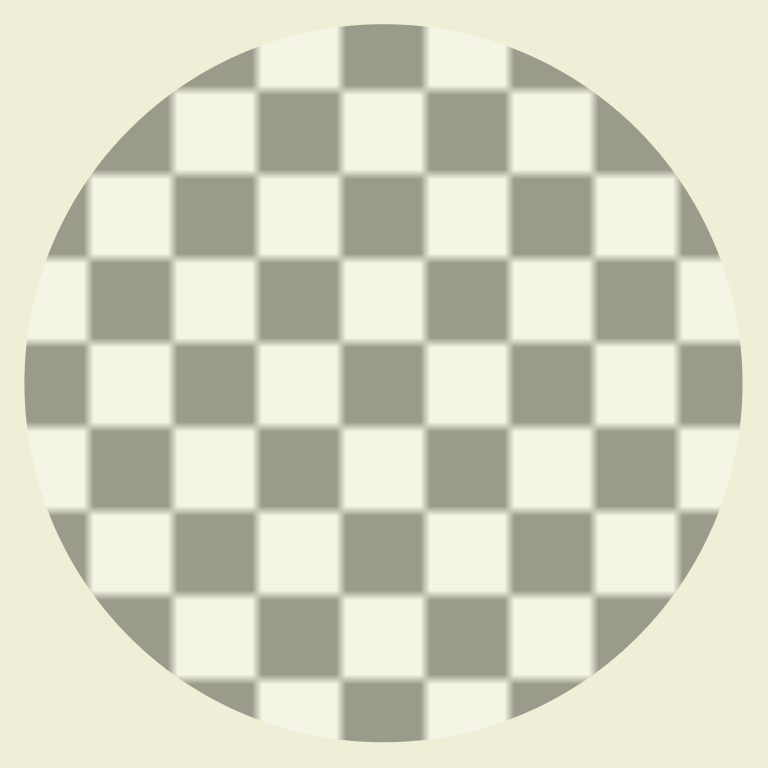
A Shadertoy shader for this pattern:

```glsl
// Soft-edged two-tone checkerboard inside a disc on a pale ground.
#define DISC_CENTER vec2(0.4993, 0.5010)
#define DISC_RADIUS 0.4675
#define GRID_CENTER vec2(0.4990, 0.4990)
#define CELL_SIZE 0.1096
#define EDGE_SOFTNESS 0.0064
#define GROUND_COLOR vec3(0.937, 0.937, 0.847)
#define LIGHT_COLOR vec3(0.957, 0.960, 0.894)
#define DARK_COLOR vec3(0.608, 0.608, 0.545)

// Per axis: +1 in even cells, -1 in odd cells, with a linear ramp between.
vec2 softStripes(vec2 cellPos, float softness) {
    vec2 wrapped = mod(cellPos + 1.0, 2.0) - 1.0;
    return clamp((0.5 - abs(wrapped)) / softness, -1.0, 1.0);
}

// 1 in dark cells, 0 in light cells; the middle cell is dark.
float checker(vec2 uv, float softness) {
    vec2 stripes = softStripes((uv - GRID_CENTER) / CELL_SIZE, softness / CELL_SIZE);
    return 0.5 + 0.5 * stripes.x * stripes.y;
}

void mainImage(out vec4 fragColor, in vec2 fragCoord) {
    // Square canvas units, centred on any aspect ratio
    float canvas = min(iResolution.x, iResolution.y);
    vec2 uv = (fragCoord - 0.5 * iResolution.xy) / canvas + 0.5;
    float pixel = 1.0 / canvas;

    // Checkerboard
    float dark = checker(uv, max(EDGE_SOFTNESS, 0.5 * pixel));
    vec3 board = mix(LIGHT_COLOR, DARK_COLOR, dark);

    // Disc mask
    float discDistance = length(uv - DISC_CENTER) - DISC_RADIUS;
    float inside = clamp(0.5 - discDistance / pixel, 0.0, 1.0);

    fragColor = vec4(mix(GROUND_COLOR, board, inside), 1.0);
}
```
